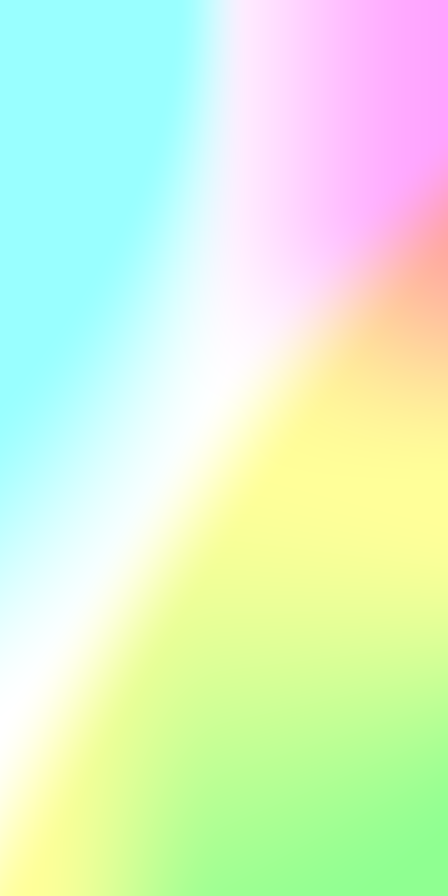
Give the GLSL for this background, as a Shadertoy shader.

```glsl
// Soft pastel mesh gradient: cyan, white and pink above a diagonal, coral, yellow and green below.

const vec3 CYAN   = vec3(0.60, 1.00, 1.00);
const vec3 WHITE  = vec3(1.00, 1.00, 1.00);
const vec3 PINK   = vec3(1.00, 0.64, 1.00);
const vec3 CORAL  = vec3(1.00, 0.63, 0.63);
const vec3 YELLOW = vec3(1.00, 1.00, 0.60);
const vec3 GREEN  = vec3(0.56, 1.00, 0.57);

// Smooth 0..1 ramp; start and end may come in either order.
float ramp(float start, float end, float value) {
    float t = clamp((value - start) / (end - start), 0.0, 1.0);
    return t * t * (3.0 - 2.0 * t);
}

// Cool side: cyan fades through white into pink along curved bands.
vec3 coolSide(vec2 p) {
    float depth2 = p.y * p.y;
    float cyanEnd = 0.39 - 0.02 * p.y - 0.47 * depth2;
    float whiteStart = 0.56 - 0.08 * depth2 * depth2;
    float pinkness = ramp(0.35, 1.0, p.x) * ramp(0.95, 0.45, p.y);
    return mix(CYAN, mix(WHITE, PINK, pinkness), ramp(cyanEnd, whiteStart, p.x));
}

// Warm side: yellow with a coral glow at the right and green toward the base.
vec3 warmSide(vec2 p) {
    float coralness = ramp(1.1, 0.45, p.y) * ramp(0.45, 1.05, p.x);
    float greenness = ramp(0.85 + 0.3 * p.x, 2.7 - 0.8 * p.x, p.y)
                    * ramp(0.05, 0.5, p.x);
    return mix(mix(YELLOW, CORAL, coralness), GREEN, greenness);
}

// Blend weight across the bowed diagonal, softer toward the left.
float diagonalBlend(vec2 p) {
    float edge = 1.88 - 1.92 * p.x + 0.47 * p.x * p.x;
    float softness = mix(0.27, 0.15, p.x);
    return ramp(-softness, softness, p.y - edge);
}

void mainImage(out vec4 fragColor, in vec2 fragCoord) {
    // x runs 0..1 to the right, y runs 0..2 from the top down.
    vec2 uv = fragCoord / iResolution.xy;
    vec2 p = vec2(uv.x, 2.0 * (1.0 - uv.y));
    fragColor = vec4(mix(coolSide(p), warmSide(p), diagonalBlend(p)), 1.0);
}
```
